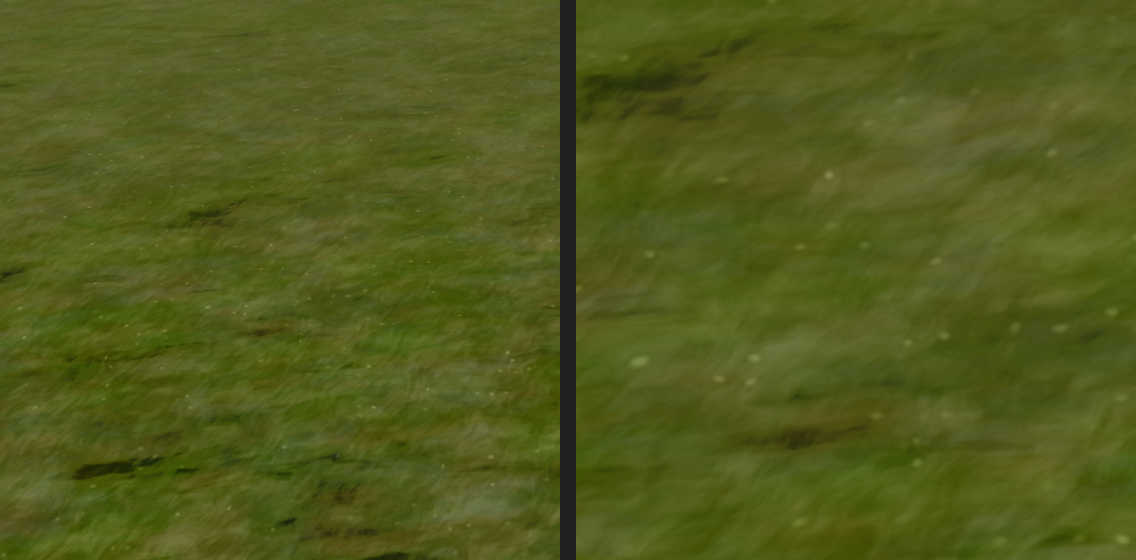
Left: the whole. Right: its middle third, enlarged.
Reproduce this texture procedurally as a three.js fragment shader.

```glsl
// Draws a soft-focus, gently sloping grass field receding towards the top.
#define HORIZON 2.2        // height of the vanishing line
#define SLOPE 0.15         // rise of the ground to the right
#define CONTRAST 1.0       // strength of light and shade
#define HOLLOW_DEPTH 0.50  // darkness of the shaded hollows
#define FLECK_SHARE 0.09   // share of cells holding a pale fleck
#define SHADE vec3(0.13, 0.15, 0.035)
#define GRASS vec3(0.285, 0.315, 0.06)
#define STRAW vec3(0.405, 0.425, 0.205)
#define HAZE vec3(0.375, 0.39, 0.205)

varying vec2 vUv;

float hash(vec2 p) {
  vec3 h = fract(vec3(p.xyx) * 0.1031);
  h += dot(h, h.yzx + 33.33);
  return fract((h.x + h.y) * h.z);
}

float noise(vec2 p) {
  vec2 cell = floor(p);
  vec2 f = fract(p);
  f = f * f * f * (f * (f * 6.0 - 15.0) + 10.0);
  float low = mix(hash(cell), hash(cell + vec2(1.0, 0.0)), f.x);
  float high = mix(hash(cell + vec2(0.0, 1.0)), hash(cell + vec2(1.0)), f.x);
  return mix(low, high, f.y);
}

// Fractal noise centred on zero.
float fbm(vec2 p) {
  float sum = 0.0;
  float weight = 0.5;
  for (int i = 0; i < 4; i++) {
    sum += weight * (noise(p) - 0.5);
    p = mat2(0.98, 0.2, -0.2, 0.98) * p * 2.03 + 17.3;
    weight *= 0.55;
  }
  return sum;
}

// Ground coordinates: features shrink and flatten with distance.
vec2 groundPlane(vec2 uv) {
  float tilted = uv.y - SLOPE * (uv.x - 0.5) * (1.0 - 0.7 * uv.y);
  float depth = HORIZON / (HORIZON - tilted);
  return vec2((uv.x - 0.5) * depth, HORIZON * depth) + 5.0;
}

// Small soft dots scattered one per chosen cell.
float flecks(vec2 p) {
  vec2 cell = floor(p);
  vec2 centre = 0.3 + 0.4 * vec2(hash(cell + 3.7), hash(cell + 9.1));
  float chosen = step(hash(cell + 21.0), FLECK_SHARE);
  float strength = 0.3 + 0.7 * hash(cell + 40.0);
  return chosen * strength * (1.0 - smoothstep(0.03, 0.24, length(fract(p) - centre)));
}

void main() {
  vec2 ground = groundPlane(vUv);
  vec2 warp = vec2(fbm(ground * 9.0), fbm(ground * 9.0 + 31.0));
  vec2 turf = ground + warp * vec2(0.06, 0.025);

  // Light and shade, from broad mounds down to single blades
  float mounds = fbm(turf * vec2(4.5, 14.0));
  float tufts = fbm(turf * vec2(16.0, 38.0) + 50.0);
  vec2 leaning = vec2(turf.x - 0.7 * turf.y, turf.y);
  float blades = fbm(leaning * vec2(75.0, 48.0) + 80.0);
  float tone = 0.75 * mounds + 0.75 * tufts + 0.50 * blades;

  // Elongated dark hollows with ragged edges
  float pit = fbm(turf * vec2(5.0, 19.0) + 120.0) + 0.25 * tufts;
  float hollow = smoothstep(0.13, 0.32, pit);

  float fade = mix(1.0, 0.65, vUv.y);
  float light = 0.67 + 0.07 * vUv.y + fade * (CONTRAST * tone - HOLLOW_DEPTH * hollow);
  light = clamp(light, 0.0, 1.1);
  vec3 colour = mix(SHADE, GRASS, smoothstep(0.0, 0.5, light));
  colour = mix(colour, STRAW, max(light - 0.5, 0.0) * 2.0);

  // Patches of lush green, dry brown and grey-green
  float lush = smoothstep(-0.08, 0.22, fbm(turf * vec2(3.0, 8.0) + 200.0));
  float dry = fbm(turf * vec2(8.0, 24.0) + 260.0);
  float grey = smoothstep(0.02, 0.25, fbm(turf * vec2(11.0, 25.0) + 310.0));
  colour += fade * lush * vec3(-0.025, 0.008, -0.06);
  colour += fade * dry * vec3(0.10, -0.03, 0.01);
  colour += grey * vec3(-0.005, 0.0, 0.035);

  // Pale flecks and distance haze
  float pale = flecks(ground * vec2(34.0, 40.0) + warp);
  colour += pale * vec3(0.14, 0.14, 0.13);
  colour = mix(colour, HAZE, 0.45 * smoothstep(0.35, 1.0, vUv.y));

  gl_FragColor = vec4(max(colour, vec3(0.02)), 1.0);
}
```
